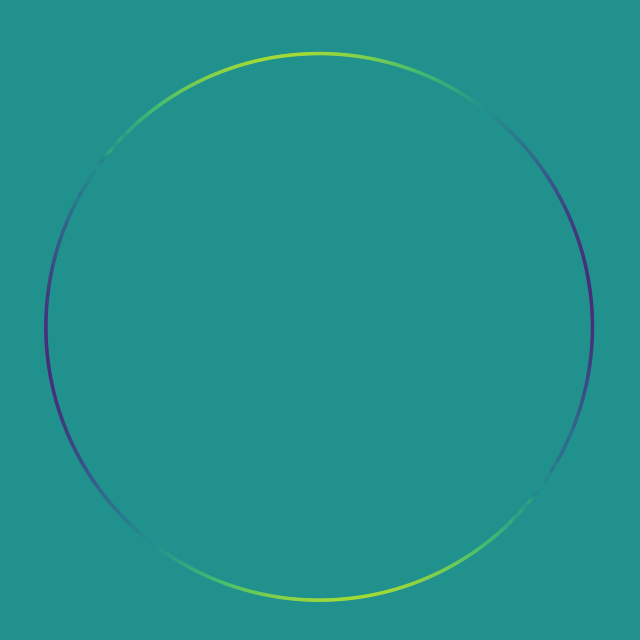
Give the GLSL for this background, as a WebGL 1 fragment shader.

```glsl
precision highp float;
// A thin ring on a flat teal field. The ring is a distance band whose colour
// follows a two-lobed wave of the angle through a violet-teal-lime ramp, so it
// fades into the field at four crossings, two of them broken by small flecks.

uniform vec2 u_resolution;

const vec2 CENTER = vec2(0.4987, 0.4893);
const float RADIUS = 0.427;
const float HALF_WIDTH = 0.0028;
const float LOBE_ANGLE = 1.705;   // direction of the upper bright lobe
const float FLECK_ANGLE = 2.53;   // axis along which the flecks gather

const vec3 VIOLET = vec3(0.28, 0.165, 0.475);
const vec3 BLUE = vec3(0.19, 0.407, 0.556);
const vec3 TEAL = vec3(0.129, 0.567, 0.551);
const vec3 GREEN = vec3(0.25, 0.735, 0.445);
const vec3 LIME = vec3(0.66, 0.86, 0.2);

// Diverging ramp: -1 is violet, 0 the field colour, 1 lime.
vec3 ramp(float v) {
  vec3 low = mix(mix(TEAL, BLUE, clamp(-2.0 * v, 0.0, 1.0)),
                 VIOLET, clamp(-2.0 * v - 1.0, 0.0, 1.0));
  vec3 high = mix(mix(TEAL, GREEN, clamp(2.0 * v, 0.0, 1.0)),
                  LIME, clamp(2.0 * v - 1.0, 0.0, 1.0));
  return v < 0.0 ? low : high;
}

vec2 gradient(vec2 cell) {
  float a = 6.2832 * fract(sin(dot(cell, vec2(127.1, 311.7))) * 4375.85);
  return vec2(cos(a), sin(a));
}

float gradientNoise(vec2 p) {
  vec2 i = floor(p);
  vec2 f = p - i;
  vec2 w = f * f * f * (f * (f * 6.0 - 15.0) + 10.0);
  vec2 e = vec2(1.0, 0.0);
  float a = dot(gradient(i), f);
  float b = dot(gradient(i + e.xy), f - e.xy);
  float c = dot(gradient(i + e.yx), f - e.yx);
  float d = dot(gradient(i + e.xx), f - e.xx);
  return mix(mix(a, b, w.x), mix(c, d, w.x), w.y);
}

// Coverage of a circular band, smoothed over one pixel.
float ringMask(float dist, float radius, float halfWidth, float pixel) {
  float edge = abs(dist - radius) - halfWidth;
  return 1.0 - smoothstep(-0.6 * pixel, 0.6 * pixel, edge);
}

// Signed two-lobed wave around the ring.
float lobes(float angle, float axis) {
  return 0.97 * cos(2.0 * (angle - axis));
}

// Small irregularities near both ends of an axis.
float flecks(vec2 p, float angle, float axis) {
  float nearAxis = smoothstep(0.95, 1.0, abs(cos(angle - axis)));
  return 0.35 * nearAxis * gradientNoise(p * 75.0);
}

void main() {
  float side = min(u_resolution.x, u_resolution.y);
  vec2 uv = (gl_FragCoord.xy - 0.5 * u_resolution) / side + 0.5;
  vec2 p = uv - CENTER;
  float angle = atan(p.y, p.x + 1e-6);

  float value = lobes(angle, LOBE_ANGLE) + flecks(p, angle, FLECK_ANGLE);
  float mask = ringMask(length(p), RADIUS, HALF_WIDTH, 1.0 / side);
  gl_FragColor = vec4(mix(TEAL, ramp(value), mask), 1.0);
}
```
